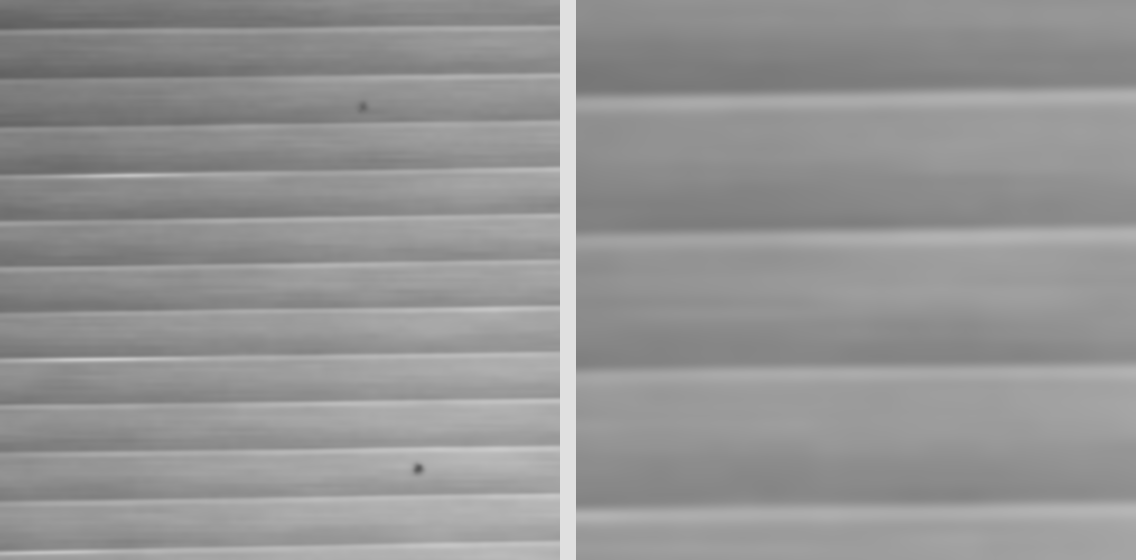
Left: the whole. Right: its middle third, enlarged.
Reproduce this texture procedurally as a Shadertoy shader.

```glsl
#define PITCH 0.085
#define FIRST_RIDGE 0.0104
#define SLOPE 0.0196
#define BOW 0.0075
#define RIDGE_WIDTH 0.065
#define RIDGE_GAIN 0.065
#define GLINT_GAIN 0.13
#define SHADE_DARK -0.065
#define SHADE_LIGHT 0.022
#define STREAK_GAIN 0.035
#define BLOTCH_GAIN 0.03
#define SPECK_RADIUS 0.009

const float TAU = 6.2831853;

float hash(vec2 p) {
    return fract(sin(dot(p, vec2(127.1, 311.7))) * 43758.5453);
}

float noise(vec2 p) {
    vec2 i = floor(p), f = fract(p);
    f = f * f * (3.0 - 2.0 * f);
    return mix(mix(hash(i), hash(i + vec2(1, 0)), f.x),
               mix(hash(i + vec2(0, 1)), hash(i + vec2(1, 1)), f.x), f.y);
}

float bell(float x, float width) {
    return exp(-x * x / (width * width));
}

// Slat coordinate: whole numbers fall on the ridges, which fan and bow slightly
float slatCoord(vec2 uv) {
    float bow = BOW * (1.0 - 0.6 * uv.x) * sin(TAU * (1.0 - uv.y));
    float wobble = 0.0015 * (noise(vec2(uv.x * 4.0, uv.y * 12.0)) - 0.5);
    return (uv.y + bow + wobble - FIRST_RIDGE - SLOPE * uv.x) / (PITCH - 0.0012 * uv.x);
}

// Each slat darkens downward and ends in a shadow just above the ridge
float slatShade(float phase) {
    float body = mix(SHADE_DARK, SHADE_LIGHT, smoothstep(0.06, 0.72, phase));
    return mix(SHADE_LIGHT, body, smoothstep(0.0, 0.1, phase));
}

// Bright ridge of uneven strength, with a long glint on every fourth row
float ridgeLight(float slat, float x) {
    float row = floor(slat + 0.5);
    float d = slat - row;
    float wear = noise(vec2(x * 5.0, row * 7.3));
    float strength = RIDGE_GAIN * (0.5 + wear);
    float light = strength * bell(d + 0.015, RIDGE_WIDTH);
    float glintX = 0.07 + 0.2 * hash(vec2(row, 3.0));
    float glint = mod(row, 4.0) < 0.5 ? bell(x - glintX, 0.13) : 0.0;
    return light + GLINT_GAIN * glint * bell(d, 0.7 * RIDGE_WIDTH);
}

// Fine brushed streaks over broad stains
float grain(vec2 uv) {
    float streak = noise(uv * vec2(7.0, 150.0)) + noise(uv * vec2(18.0, 90.0) + 31.0) - 1.0;
    float blotch = noise(uv * vec2(9.0, 22.0) + 57.0) - 0.5;
    float mottle = noise(uv * vec2(60.0, 70.0) + 11.0) - 0.5;
    return STREAK_GAIN * 0.6 * streak + BLOTCH_GAIN * blotch + 0.012 * mottle;
}

// Two dark pits, the lower one deeper
float pits(vec2 uv) {
    float dark = 0.0;
    for (int i = 0; i < 2; i++) {
        float k = float(i);
        vec2 center = vec2(0.648 + 0.099 * k, 0.809 - 0.646 * k);
        vec2 d = uv - center;
        d += 0.003 * (noise(uv * 120.0) - 0.5);
        dark += (0.14 + 0.2 * k) * bell(length(d), SPECK_RADIUS);
    }
    return dark;
}

void mainImage(out vec4 fragColor, in vec2 fragCoord) {
    vec2 uv = fragCoord / iResolution.xy;
    float slat = slatCoord(uv);

    // Light grows toward the lower right
    float gray = 0.445 + 0.12 * smoothstep(-0.1, 1.0, uv.x) + 0.13 * (1.0 - uv.y);
    gray += slatShade(fract(slat));
    gray += ridgeLight(slat, uv.x);
    gray += grain(uv);
    gray -= pits(uv);

    fragColor = vec4(vec3(clamp(gray, 0.0, 1.0)), 1.0);
}
```
